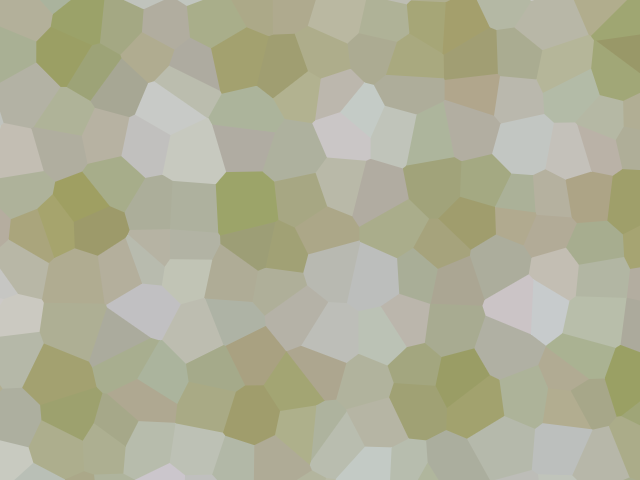
A WebGL 2 fragment shader for this pattern:

```glsl
#version 300 es
precision highp float;
// Draws a mosaic of flat Voronoi cells tinted by a soft lattice of olive and pale spots.

#define CELLS_PER_HEIGHT 10.8
#define SEED_JITTER 0.85
#define SPOT_PERIOD vec2(0.386, 0.361)
#define SPOT_ORIGIN vec2(0.165, 0.183)
#define TINT_JITTER 0.042
#define OLIVE vec3(0.615, 0.615, 0.385)
#define STONE vec3(0.686, 0.686, 0.605)
#define PALE vec3(0.795, 0.795, 0.800)

uniform vec2 u_resolution;
out vec4 fragColor;

const float TAU = 6.2831853;

float hash(vec2 p) {
    return fract(sin(dot(p, vec2(127.1, 311.7))) * 43758.5453);
}

vec3 hash3(vec2 p) {
    return vec3(hash(p + 17.3), hash(p + 41.9), hash(p + 73.7));
}

// Seed point of a grid cell, in cell units
vec2 seedPoint(vec2 cell) {
    vec2 offset = vec2(hash(cell), hash(cell + 29.5)) - 0.5;
    return cell + 0.5 + SEED_JITTER * offset;
}

// 0 at the centre of an olive spot, 1 at the centre of a pale spot
float spotField(vec2 p) {
    vec2 wave = cos(TAU * (p - SPOT_ORIGIN) / SPOT_PERIOD);
    return 0.5 - 0.25 * (wave.x + wave.y);
}

// One flat colour per cell, sampled at its seed and slightly tinted
vec3 cellColor(vec2 cell) {
    float t = spotField(seedPoint(cell) / CELLS_PER_HEIGHT);
    vec3 base = t < 0.5 ? mix(OLIVE, STONE, 2.0 * t)
                        : mix(STONE, PALE, 2.0 * t - 1.0);
    return base + TINT_JITTER * (hash3(cell) - 0.5);
}

void main() {
    vec2 p = gl_FragCoord.xy / u_resolution.y * CELLS_PER_HEIGHT;
    float pixel = CELLS_PER_HEIGHT / u_resolution.y;

    // Find the nearest and second nearest seeds
    vec2 home = floor(p);
    vec2 nearCell = home, nextCell = home;
    float nearDist = 1e5, nextDist = 1e5;
    for (int y = -2; y <= 2; y++) {
        for (int x = -2; x <= 2; x++) {
            vec2 cell = home + vec2(x, y);
            vec2 toSeed = seedPoint(cell) - p;
            float dist = dot(toSeed, toSeed);
            if (dist < nearDist) {
                nextDist = nearDist;
                nextCell = nearCell;
                nearDist = dist;
                nearCell = cell;
            } else if (dist < nextDist) {
                nextDist = dist;
                nextCell = cell;
            }
        }
    }

    // Blend across the shared border over about one pixel
    float seedGap = distance(seedPoint(nearCell), seedPoint(nextCell));
    float border = (nextDist - nearDist) / (2.0 * max(seedGap, 1e-4));
    float coverage = clamp(0.5 + border / pixel, 0.5, 1.0);
    vec3 color = mix(cellColor(nextCell), cellColor(nearCell), coverage);
    fragColor = vec4(color, 1.0);
}
```
